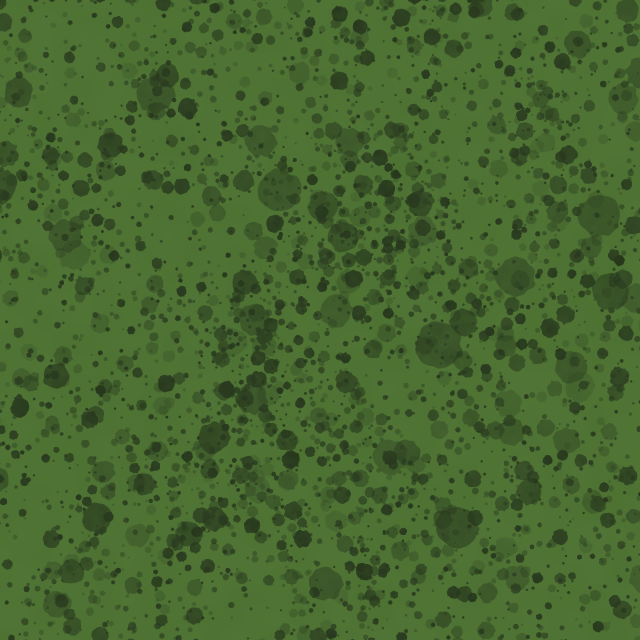
Reproduce this texture procedurally as a WebGL 1 fragment shader.

```glsl
precision highp float;

uniform vec2 u_resolution;

const vec3 GRASS_GREEN = vec3(0.306, 0.451, 0.202);
const vec3 DARK_MOSS = vec3(0.157, 0.222, 0.118);

// Three random values per point
vec3 hash3(vec2 p) {
  vec3 q = fract(p.xyx * vec3(0.1031, 0.1030, 0.0973));
  q += dot(q, q.yxz + 33.33);
  return fract((q.xxy + q.yzz) * q.zyx);
}

float valueNoise(vec2 p) {
  vec2 cell = floor(p);
  vec2 f = fract(p);
  f = f * f * (3.0 - 2.0 * f);
  float bottom = mix(hash3(cell).x, hash3(cell + vec2(1.0, 0.0)).x, f.x);
  float top = mix(hash3(cell + vec2(0.0, 1.0)).x, hash3(cell + 1.0).x, f.x);
  return mix(bottom, top, f.y);
}

// Spots gather in clumps and thin out towards the border
float spotDensity(vec2 p) {
  float centre = 1.3 - 1.1 * length(p - vec2(0.5, 0.48));
  return centre * mix(0.4, 1.6, valueNoise(p * 8.0 + 17.0));
}

// Coverage of a round spot with a slightly ragged rim
float spotMask(vec2 offset, float radius, vec2 seed, float softness) {
  float ragged = valueNoise(offset / radius * 2.7 + seed * 40.0 + 50.0) - 0.5;
  float edge = length(offset) - radius * (1.0 + 0.24 * ragged);
  return 1.0 - smoothstep(-softness, softness, edge);
}

// Darkens tint with one jittered spot per grid cell
float addSpots(float tint, vec2 uv, float cells, vec2 radii, float chance,
               vec2 opacities, float softness) {
  vec2 home = floor(uv * cells);
  for (int y = -1; y <= 1; y++) {
    for (int x = -1; x <= 1; x++) {
      vec2 cell = home + vec2(float(x), float(y));
      vec3 place = hash3(cell + cells * 3.7 + 20.0);
      vec3 look = hash3(cell + cells * 9.1 + 70.0);
      vec2 centre = (cell + place.xy) / cells;
      float radius = mix(radii.x, radii.y, look.x * look.x);
      vec2 offset = uv - centre;
      if (length(offset) < radius * 1.2 + softness
          && place.z < chance * spotDensity(centre)) {
        float opacity = mix(opacities.x, opacities.y, look.y);
        float mottle = mix(0.88, 1.08, valueNoise(uv * 90.0 + look.xy * 30.0));
        float mask = spotMask(offset, radius, look.yz, softness);
        tint = mix(tint, 1.0, mask * min(opacity * mottle, 1.0));
      }
    }
  }
  return tint;
}

void main() {
  float side = min(u_resolution.x, u_resolution.y);
  vec2 uv = gl_FragCoord.xy / side;
  float softness = max(0.0011, 0.6 / side);

  // Layers from large translucent discs down to dark specks
  float tint = 0.0;
  tint = addSpots(tint, uv, 9.0, vec2(0.024, 0.038), 0.30, vec2(0.36, 0.60), softness);
  tint = addSpots(tint, uv, 17.0, vec2(0.013, 0.025), 0.42, vec2(0.18, 0.75), softness);
  tint = addSpots(tint, uv, 29.0, vec2(0.008, 0.015), 0.48, vec2(0.15, 0.95), softness);
  tint = addSpots(tint, uv, 47.0, vec2(0.004, 0.009), 0.46, vec2(0.20, 1.0), softness);
  tint = addSpots(tint, uv, 83.0, vec2(0.0016, 0.0045), 0.32, vec2(0.25, 1.0), softness);

  // Faint unevenness of the ground
  float grain = 0.012 * (valueNoise(uv * 30.0) - 0.5);
  gl_FragColor = vec4(mix(GRASS_GREEN, DARK_MOSS, tint) + grain, 1.0);
}
```
